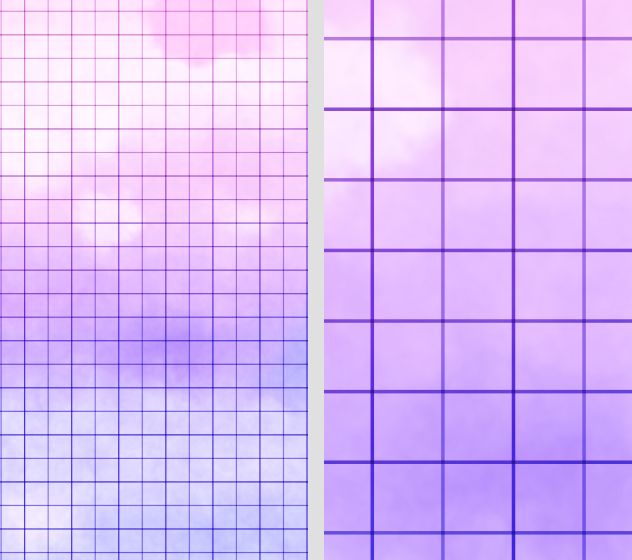
Left, the full canvas; right, a detail of the centre.
Write a Shadertoy shader that draws this pattern.

```glsl
// Square grid of magenta-to-blue ink lines over a pastel watercolour wash.

vec2 hashGradient(vec2 cell) {
    vec2 h = vec2(dot(cell, vec2(127.1, 311.7)), dot(cell, vec2(269.5, 183.3)));
    return 2.0 * fract(sin(h) * 43758.5) - 1.0;
}

float gradientNoise(vec2 p) {
    vec2 i = floor(p), f = fract(p);
    vec2 u = f * f * f * (f * (f * 6.0 - 15.0) + 10.0);
    vec2 e = vec2(0.0, 1.0);
    float low = mix(dot(hashGradient(i), f), dot(hashGradient(i + e.yx), f - e.yx), u.x);
    float high = mix(dot(hashGradient(i + e.xy), f - e.xy), dot(hashGradient(i + e.yy), f - e.yy), u.x);
    return mix(low, high, u.y);
}

float fbm(vec2 p) {
    float sum = 0.0, amplitude = 0.5;
    for (int i = 0; i < 5; i++) {
        sum += amplitude * gradientNoise(p);
        p = mat2(1.6, 1.2, -1.2, 1.6) * p + 7.3;
        amplitude *= 0.55;
    }
    return sum;
}

// Soft elliptical stain: 1 at its centre, 0 outside its radius
float stain(vec2 p, vec2 centre, vec2 radius, float softness) {
    return 1.0 - smoothstep(1.0 - softness, 1.0, length((p - centre) / radius));
}

// p.x runs 0..1 across, p.y runs 0..1 downwards
vec3 watercolour(vec2 p) {
    vec2 q = p * vec2(1.0, 1.82);
    vec2 warp = vec2(fbm(q * 5.0), fbm(q * 5.0 + 31.0));
    vec2 w = p + warp * vec2(0.16, 0.09);

    // Vertical wash
    vec3 col = mix(vec3(1.0, 0.90, 0.99), vec3(1.0, 0.95, 1.0), smoothstep(0.0, 0.13, w.y));
    col = mix(col, vec3(0.98, 0.83, 0.99), smoothstep(0.16, 0.33, w.y + 0.1 * (w.x - 0.5)));
    col = mix(col, vec3(0.89, 0.73, 1.0), smoothstep(0.36, 0.53, w.y));
    col = mix(col, vec3(0.83, 0.70, 1.0), smoothstep(0.52, 0.62, w.y));
    col = mix(col, vec3(0.87, 0.84, 1.0), smoothstep(0.63, 0.76, w.y));
    col = mix(col, vec3(0.82, 0.81, 1.0), smoothstep(0.82, 1.0, w.y));

    // Coloured stains
    col = mix(col, vec3(1.0, 0.80, 0.98), 0.9 * stain(w, vec2(0.68, 0.04), vec2(0.25, 0.09), 0.35));
    col = mix(col, vec3(0.98, 0.79, 0.98), 0.6 * stain(w, vec2(0.68, 0.31), vec2(0.36, 0.10), 0.8));
    col = mix(col, vec3(0.85, 0.66, 0.99), 0.6 * stain(w, vec2(0.15, 0.53), vec2(0.40, 0.06), 1.0));
    col = mix(col, vec3(0.73, 0.57, 0.99), 0.85 * stain(w, vec2(0.53, 0.62), vec2(0.36, 0.10), 1.0));
    col = mix(col, vec3(0.71, 0.70, 1.0), 0.9 * stain(w, vec2(1.0, 0.65), vec2(0.26, 0.13), 1.0));
    col = mix(col, vec3(0.74, 0.75, 1.0), 0.6 * stain(w, vec2(0.76, 0.95), vec2(0.45, 0.09), 1.0));

    // Pale blooms
    vec3 paper = vec3(1.0, 0.965, 1.0);
    col = mix(col, paper, 0.8 * stain(w, vec2(0.06, 0.26), vec2(0.26, 0.13), 0.9));
    col = mix(col, paper, 0.7 * stain(w, vec2(0.32, 0.22), vec2(0.12, 0.06), 0.4));
    col = mix(col, paper, 0.65 * stain(w, vec2(0.37, 0.39), vec2(0.14, 0.06), 0.5));
    col = mix(col, paper, 0.5 * stain(w, vec2(0.82, 0.40), vec2(0.20, 0.06), 0.9));
    col = mix(col, paper, 0.65 * stain(w, vec2(0.10, 0.93), vec2(0.30, 0.11), 1.0));

    // Pigment mottling and paper grain, stronger in the lower half
    float lower = smoothstep(0.3, 0.75, p.y);
    float mottle = fbm(q * 9.0 + warp * 2.0) + 0.6 * fbm(q * 34.0);
    return clamp(col + mottle * mix(0.05, 0.11, lower) * vec3(0.8, 1.0, 0.15), 0.0, 1.0);
}

// Antialiased coverage of a ruled line, d measured in cells
float ruledLine(float d, float cell) {
    return clamp((0.0019 - abs(d) * cell) * iResolution.x + 0.5, 0.0, 1.0);
}

void mainImage(out vec4 fragColor, in vec2 fragCoord) {
    vec2 uv = fragCoord / iResolution.xy;
    vec2 p = vec2(uv.x, 1.0 - uv.y);
    vec2 page = vec2(fragCoord.x, iResolution.y - fragCoord.y) / iResolution.x;
    vec3 col = watercolour(p);

    // Grid: 13.1 cells across, 23.8 down
    float cell = 0.0764;
    vec2 g = (page - vec2(0.0036, 0.0367)) / cell;
    vec2 id = floor(g + 0.5);
    vec2 d = g - id;

    // Alternating line weights, with the ink fading towards the top
    float columnInk = 0.70 - 0.18 * cos(3.14159 * id.x);
    float rowInk = 0.72 + 0.16 * cos(6.28318 * 7.0 / 15.0 * (id.y - 5.0));
    float fade = mix(0.72, 1.05, smoothstep(0.1, 0.6, p.y));
    fade *= 1.0 + 0.35 * fbm(page * 4.0 + 11.0);
    vec2 ink = vec2(columnInk, rowInk) * fade;
    ink *= vec2(ruledLine(d.x, cell), ruledLine(d.y, cell));

    // Ink colour runs from magenta through violet to blue
    float shift = p.y + 0.12 * (p.x - 0.5);
    vec3 inkColour = mix(vec3(0.78, 0.22, 0.76), vec3(0.46, 0.13, 0.84), smoothstep(0.1, 0.42, shift));
    inkColour = mix(inkColour, vec3(0.20, 0.12, 0.88), smoothstep(0.40, 0.68, shift));

    // Crossing lines multiply, leaving darker dots
    col = mix(col, inkColour, clamp(ink.x, 0.0, 1.0));
    col = mix(col, inkColour * 0.92, clamp(ink.y, 0.0, 1.0));
    col *= 1.0 - 0.35 * min(ink.x, ink.y);
    fragColor = vec4(col, 1.0);
}
```
